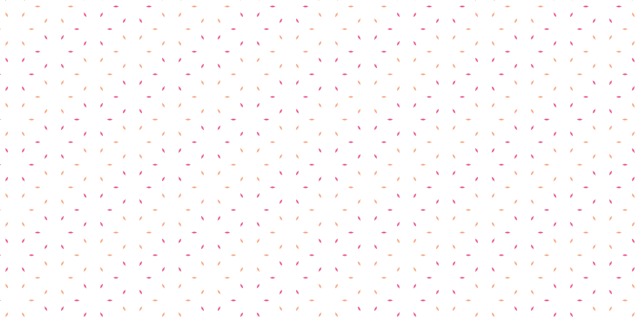
Give the GLSL for this pattern, as a Shadertoy shader.

```glsl
// Six-petal flowers on a hexagonal lattice, coloured in diagonal bands of pink and orange.

// Centre of the lattice cell that holds p; neighbours lie one unit apart.
vec2 nearestCentre(vec2 p, vec2 cell) {
    vec2 corner = round(p / cell) * cell;
    vec2 middle = (floor(p / cell) + 0.5) * cell;
    return distance(p, corner) < distance(p, middle) ? corner : middle;
}

// Distance to a pointed leaf along x, made from two crossing arcs.
float leafDistance(vec2 p, float halfLength, float halfWidth) {
    float arcRadius = (halfLength * halfLength + halfWidth * halfWidth) / (2.0 * halfWidth);
    return length(vec2(p.x, abs(p.y) + arcRadius - halfWidth)) - arcRadius;
}

// Folds the plane into one sixth, with its axis along x.
vec2 foldSixth(vec2 p) {
    float sector = radians(60.0);
    float angle = atan(p.y, p.x);
    angle -= round(angle / sector) * sector;
    return length(p) * vec2(cos(angle), sin(angle));
}

void mainImage(out vec4 fragColor, in vec2 fragCoord) {
    // Lattice space: about seven flowers down the canvas
    float spacing = 0.1413;
    vec2 p = (fragCoord / iResolution.y - vec2(0.781, 0.6265)) / spacing;
    float pixel = 1.0 / (spacing * iResolution.y);

    vec2 cell = vec2(sqrt(3.0), 1.0);
    vec2 centre = nearestCentre(p, cell);

    // Petals point outward from each flower centre, with a soft edge
    vec2 petal = foldSixth(p - centre) - vec2(0.365, 0.0);
    float d = leafDistance(petal, 0.049, 0.0180);
    float coverage = 1.0 - smoothstep(-0.9, 0.9, d / pixel);

    // Alternate colours between diagonal bands of flowers
    vec2 id = centre / cell;
    float band = mod(round(id.x - id.y), 2.0);
    vec3 petalColor = mix(vec3(0.91, 0.31, 0.55), vec3(0.96, 0.64, 0.49), band);

    fragColor = vec4(mix(vec3(1.0), petalColor, coverage), 1.0);
}
```
